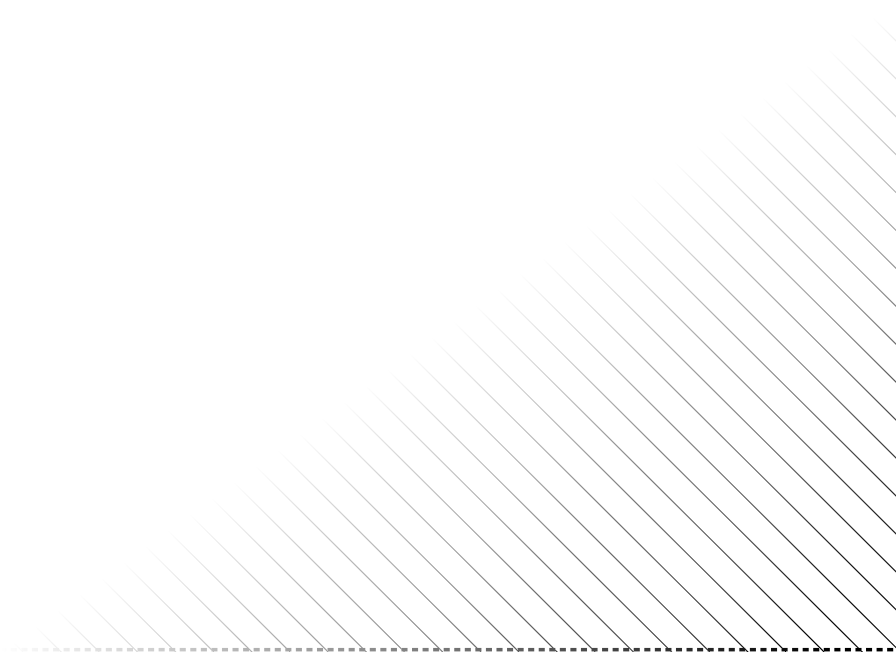
Reproduce this background procedurally as a Shadertoy shader.

```glsl
// White page with diagonal hairlines fading in toward the lower right, over a dashed base rule.

// All lengths are in layout units; LAYOUT spans the whole canvas.
const vec2  LAYOUT       = vec2(768.0, 560.0);
const vec3  PAPER        = vec3(1.0);
const vec3  INK          = vec3(0.0);
const vec2  LINE_SPACING = vec2(32.7, 32.57); // gaps along x and along y
const float LINE_PHASE   = 0.41;
const float LINE_WIDTH   = 1.0;
const float LINE_FADE    = 1.1;  // ink gained from the diagonal to the corner
const float DASH_PERIOD  = 9.05;
const float DASH_LENGTH  = 5.2;
const float DASH_CENTER  = 763.0;
const float RULE_HEIGHT  = 2.0;  // centre of the dashed rule above the base
const float RULE_WIDTH   = 3.0;
const float RULE_FADE    = 1.08;

// Share of a pixel covered by a band of the given width at distance dist.
float bandCoverage(float dist, float width, float pixel) {
    float top = min(dist + 0.5 * pixel, 0.5 * width);
    float bottom = max(dist - 0.5 * pixel, -0.5 * width);
    return clamp((top - bottom) / pixel, 0.0, 1.0);
}

// Signed offset from the nearest whole number.
float nearestOffset(float x) {
    return fract(x + 0.5) - 0.5;
}

// Falling parallel lines, clear above the rising canvas diagonal.
float hairlines(vec2 uv, vec2 pos, float pixel) {
    float index = pos.x / LINE_SPACING.x - (LAYOUT.y - pos.y) / LINE_SPACING.y;
    float dist = nearestOffset(index - LINE_PHASE) / length(1.0 / LINE_SPACING);
    float fade = clamp((uv.x - uv.y) * LINE_FADE, 0.0, 1.0);
    return bandCoverage(dist, LINE_WIDTH, pixel) * fade;
}

// Dashes along the base that darken from left to right.
float dashedRule(vec2 uv, vec2 pos, vec2 pixel) {
    float along = nearestOffset((pos.x - DASH_CENTER) / DASH_PERIOD) * DASH_PERIOD;
    float dash = bandCoverage(along, DASH_LENGTH, pixel.x);
    float rule = bandCoverage(pos.y - RULE_HEIGHT, RULE_WIDTH, pixel.y);
    return dash * rule * clamp(uv.x * RULE_FADE, 0.0, 1.0);
}

void mainImage(out vec4 fragColor, in vec2 fragCoord) {
    vec2 uv = fragCoord / iResolution.xy;
    vec2 pos = uv * LAYOUT;
    vec2 pixel = LAYOUT / iResolution.xy;

    float ink = max(hairlines(uv, pos, pixel.x), dashedRule(uv, pos, pixel));
    fragColor = vec4(mix(PAPER, INK, ink), 1.0);
}
```
